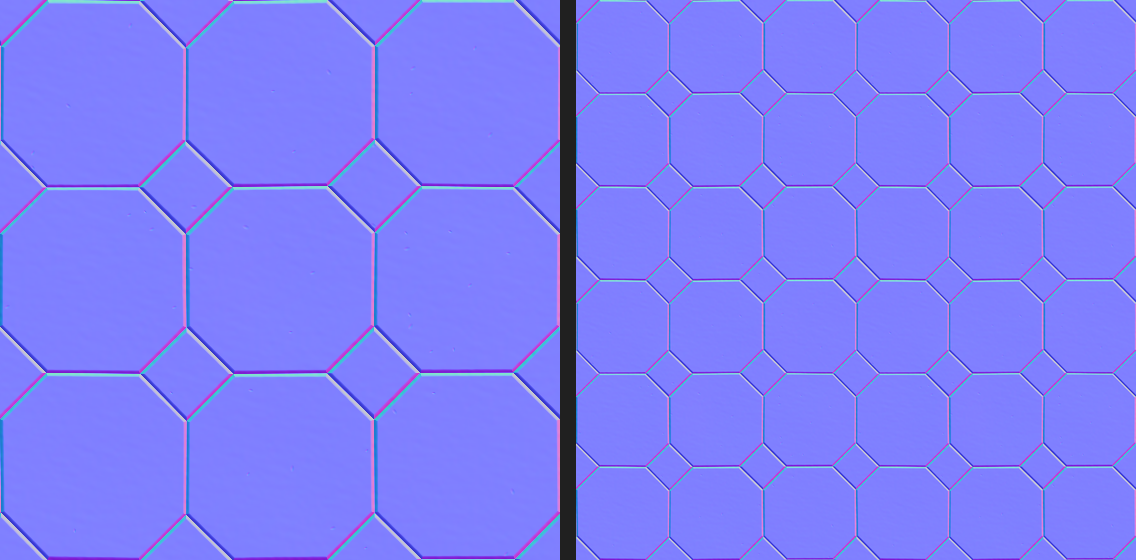
Left, the tile; right, the same tile 2 across and 2 down.
This texture map is drawn by a Shadertoy shader. Its source:

```glsl
const float REPEATS = 3.0;
const float BEVEL_SLOPE = 1.4;
const float SAMPLE_STEP = 0.0007;

float hash(vec2 cell, float seed) {
    vec3 q = fract(vec3(cell.xyx + seed * 7.31) * vec3(0.1031, 0.1030, 0.0973));
    q += dot(q, q.yzx + 33.33);
    return fract((q.x + q.y) * q.z);
}

// Blends the four wrapped lattice values around a cell
float lattice(vec2 cell, vec2 blend, vec2 period, float seed) {
    vec2 lo = mod(cell, period);
    vec2 hi = mod(cell + 1.0, period);
    float low = mix(hash(lo, seed), hash(vec2(hi.x, lo.y), seed), blend.x);
    float high = mix(hash(vec2(lo.x, hi.y), seed), hash(hi, seed), blend.x);
    return mix(low, high, blend.y);
}

float smoothNoise(vec2 p, float period, float seed) {
    vec2 f = fract(p);
    return lattice(floor(p), f * f * (3.0 - 2.0 * f), vec2(period), seed);
}

// Linear blending keeps the shifted tile edges straight
vec2 tileShift(vec2 uv, float amount) {
    vec2 p = uv * REPEATS;
    vec2 cell = floor(p);
    vec2 f = fract(p);
    vec2 shift = vec2(lattice(cell, f, vec2(REPEATS), 1.0),
                      lattice(cell, f, vec2(REPEATS), 2.0));
    return (shift - 0.5) * amount;
}

// Distance to the joints between octagons and corner diamonds
float jointDistance(vec2 uv) {
    vec2 p = abs(fract(uv * REPEATS) - 0.5);
    float side = max(p.x, p.y) - 0.5;
    float corner = (p.x + p.y - 0.75) * 0.70711;
    return abs(max(side, corner)) / REPEATS;
}

// Bevel that is steepest in the joint and flattens onto the tile
float bevelHeight(float dist, float width) {
    float t = clamp(dist / width, 0.0, 1.0);
    return BEVEL_SLOPE * width * (t - t * t * t / 3.0);
}

// Sparse oval dents, one candidate per grid cell
float dentHeight(vec2 uv, float grid, float chance, float depth) {
    vec2 p = uv * grid;
    vec2 cell = mod(floor(p), grid);
    vec2 center = 0.25 + 0.5 * vec2(hash(cell, 3.0), hash(cell, 4.0));
    float angle = 6.28319 * hash(cell, 5.0);
    vec2 axis = vec2(cos(angle), sin(angle));
    vec2 d = fract(p) - center;
    vec2 oval = vec2(dot(d, axis) * 0.6, dot(d, vec2(-axis.y, axis.x)));
    float radius = mix(0.06, 0.12, hash(cell, 6.0));
    float present = step(hash(cell, 7.0), chance);
    return -depth * present * (1.0 - smoothstep(0.0, radius, length(oval)));
}

// Faint grain plus slanted brush streaks
float grainHeight(vec2 uv) {
    float grain = smoothNoise(uv * 110.0, 110.0, 8.0);
    vec2 slanted = vec2(uv.x - uv.y, uv.x + 3.0 * uv.y) * 30.0;
    float streak = smoothNoise(slanted, 30.0, 9.0);
    return 0.00010 * grain + 0.00016 * streak;
}

float surfaceHeight(vec2 uv) {
    float chips = smoothNoise(uv * 120.0, 120.0, 10.0) - 0.5;
    float width = mix(0.0056, 0.0074, smoothNoise(uv * 6.0, 6.0, 11.0));
    float dist = jointDistance(uv + tileShift(uv, 0.006)) + 0.0005 * chips;
    return bevelHeight(dist, width)
         + grainHeight(uv)
         + dentHeight(uv, 28.0, 0.05, 0.0005);
}

vec3 surfaceNormal(vec2 uv, float stepSize) {
    vec2 e = vec2(stepSize, 0.0);
    vec2 slope = vec2(surfaceHeight(uv + e.xy) - surfaceHeight(uv - e.xy),
                      surfaceHeight(uv + e.yx) - surfaceHeight(uv - e.yx));
    return normalize(vec3(-slope / (2.0 * stepSize), 1.0));
}

void mainImage(out vec4 fragColor, in vec2 fragCoord) {
    vec2 uv = fragCoord / iResolution.xy;
    vec3 normal = surfaceNormal(uv, SAMPLE_STEP);
    fragColor = vec4(normal * 0.5 + 0.5, 1.0);
}
```
